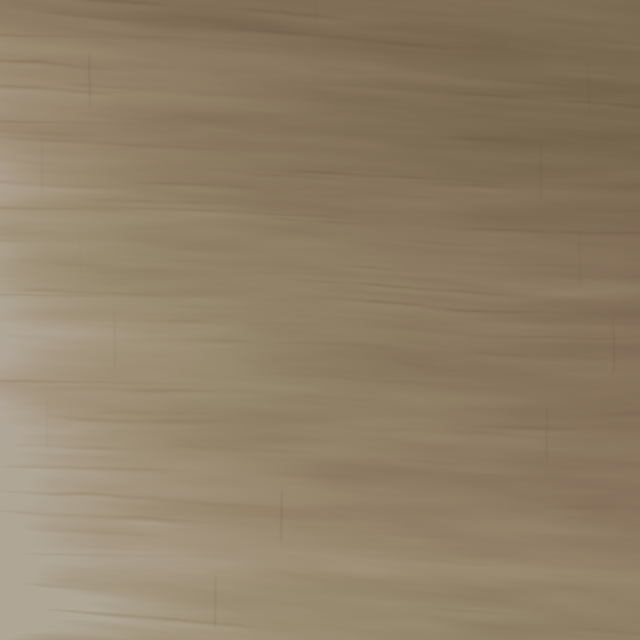
Reproduce this texture procedurally as a WebGL 1 fragment shader.

```glsl
precision highp float;
uniform vec2 u_resolution;

const vec3 SHADOW = vec3(0.46, 0.39, 0.30);
const vec3 UMBER  = vec3(0.53, 0.46, 0.365);
const vec3 TAN    = vec3(0.59, 0.53, 0.425);
const vec3 SAND   = vec3(0.64, 0.58, 0.49);
const vec3 PALE   = vec3(0.69, 0.65, 0.59);
const vec2 LIGHT_SLOPE = vec2(0.36, 0.44);
const float GLOW = 0.40;
const float GLOW_WIDTH = 0.19;
const float BROAD_GRAIN = 0.30;
const float MID_GRAIN = 0.24;
const float FINE_GRAIN = 0.11;
const float CRACK_DEPTH = 0.20;
const float PLANK_HEIGHT = 0.135;
const float PLANK_LENGTH = 0.78;
const float SEAM_DEPTH = 0.17;

float hash(vec2 p) {
  vec3 q = fract(p.xyx * 0.1031);
  q += dot(q, q.yzx + 33.33);
  return fract((q.x + q.y) * q.z);
}

float noise(vec2 p) {
  vec2 cell = floor(p);
  vec2 f = fract(p);
  f = f * f * f * (f * (f * 6.0 - 15.0) + 10.0);
  float low = mix(hash(cell), hash(cell + vec2(1.0, 0.0)), f.x);
  float high = mix(hash(cell + vec2(0.0, 1.0)), hash(cell + 1.0), f.x);
  return mix(low, high, f.y);
}

float fbm(vec2 p) {
  float sum = 0.0;
  float gain = 0.5;
  for (int i = 0; i < 3; i++) {
    sum += gain * noise(p);
    p = p * vec2(1.9, 2.1) + 17.3;
    gain *= 0.5;
  }
  return sum / 0.875;
}

float softLine(float d, float width) {
  return exp(-d * d / (width * width));
}

// Light falls from the left and fades toward the upper right.
float lighting(vec2 uv) {
  float slope = dot(LIGHT_SLOPE, 1.0 - uv);
  float reach = smoothstep(1.08, 0.70, uv.y);
  return slope + GLOW * reach * exp(-uv.x / GLOW_WIDTH);
}

// Long soft streaks at three scales.
float grain(vec2 p) {
  float broad = fbm(p * vec2(1.5, 13.0)) - 0.5;
  float mid = fbm(p * vec2(3.2, 31.0) + 41.0) - 0.5;
  float fine = fbm(p * vec2(9.0, 75.0) + 83.0) - 0.5;
  return BROAD_GRAIN * broad + MID_GRAIN * mid + FINE_GRAIN * fine;
}

// Sparse dark hairlines, each with a paler lip below.
float cracks(vec2 p, float rowHeight, float span, float seed) {
  float row = floor(p.y / rowHeight);
  float along = p.x / span + hash(vec2(row, seed));
  vec2 cell = vec2(floor(along), row + seed);
  float waver = 0.12 * (noise(vec2(p.x * 14.0, row + seed)) - 0.5);
  float center = 0.40 + 0.25 * hash(cell + 5.1) + waver;
  float d = (fract(p.y / rowHeight) - center) * rowHeight;
  float x = fract(along);
  float start = 0.35 * hash(cell + 9.7);
  float taper = smoothstep(start, start + 0.25, x) * smoothstep(1.0, 0.65, x);
  float strength = smoothstep(0.45, 1.0, hash(cell + 2.3));
  float patchy = 0.4 + 0.6 * noise(vec2(p.x * 22.0, row));
  float profile = softLine(d, 0.0028) - 0.45 * softLine(d + 0.007, 0.005);
  return profile * taper * strength * patchy;
}

// Faint plank edges and short upright end joints.
float seams(vec2 p) {
  float row = floor(p.y / PLANK_HEIGHT);
  float y = fract(p.y / PLANK_HEIGHT);
  float edge = (0.5 - abs(y - 0.5)) * PLANK_HEIGHT;
  float fade = smoothstep(0.38, 0.02, p.x) * (0.3 + 0.7 * noise(p * vec2(7.0, 4.0)));
  float along = p.x / PLANK_LENGTH + hash(vec2(row, 71.0));
  float joint = (fract(along) - 0.5) * PLANK_LENGTH;
  joint += 0.002 * (noise(vec2(row, p.y * 45.0)) - 0.5);
  float height = smoothstep(0.12, 0.25, y) * smoothstep(0.88, 0.70, y);
  float visible = 0.15 + 0.65 * hash(vec2(floor(along), row + 23.0));
  return softLine(edge, 0.0022) * fade + softLine(joint, 0.0020) * height * visible;
}

vec3 woodColor(float tone) {
  vec3 color = mix(SHADOW, UMBER, clamp(tone / 0.30, 0.0, 1.0));
  color = mix(color, TAN, clamp((tone - 0.30) / 0.27, 0.0, 1.0));
  color = mix(color, SAND, clamp((tone - 0.57) / 0.23, 0.0, 1.0));
  return mix(color, PALE, clamp((tone - 0.80) / 0.25, 0.0, 1.0));
}

void main() {
  vec2 uv = gl_FragCoord.xy / u_resolution;
  float tilt = mix(0.02, 0.08, min(abs(uv.y - 0.45) * 2.2, 1.0));
  float bend = 0.018 * (noise(uv * vec2(2.4, 4.0) + 3.0) - 0.5);
  vec2 p = vec2(uv.x, uv.y + tilt * uv.x + bend);

  float tone = lighting(uv) + grain(p);
  tone -= CRACK_DEPTH * (cracks(p, 0.037, 0.55, 11.0) + 0.6 * cracks(p + 0.013, 0.026, 0.28, 37.0));
  tone -= SEAM_DEPTH * seams(vec2(uv.x, uv.y + 0.015 * uv.x));

  // Slow drift between olive and rosy brown.
  float hue = noise(uv * vec2(2.0, 5.0) + 57.0) - 0.5;
  vec3 color = woodColor(tone) + hue * vec3(0.012, -0.006, 0.008);
  gl_FragColor = vec4(color, 1.0);
}
```
